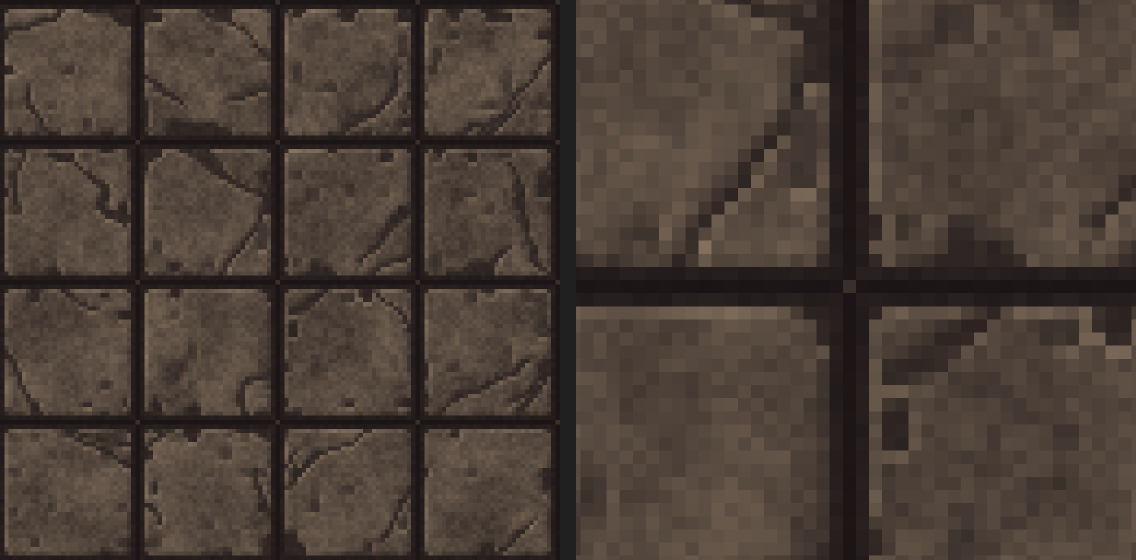
Left, the full canvas; right, a detail of the centre.
This texture is drawn by a Shadertoy shader. Its source:

```glsl
#define TEXELS 128.0
#define TILES 4.0
#define CRACKS 3
#define STONE_HALF 14.5
#define CRACK_WIDTH 0.72
#define CHIP_DEPTH 3.2
#define GRAIN 0.17
#define MOTTLE 0.30
#define HIGHLIGHT 0.27
#define SHADE 0.15
#define DARK_COLOR vec3(0.105, 0.080, 0.085)
#define LIGHT_COLOR vec3(0.490, 0.420, 0.350)

float hash(vec2 p, float seed) {
    vec3 q = fract(p.xyx * vec3(0.1031, 0.1030, 0.0973) + seed * 0.1373);
    q += dot(q, q.yzx + 33.33);
    return fract((q.x + q.y) * q.z);
}

// Value noise that wraps at the canvas edge; cell must divide TEXELS
float noise(vec2 texel, float cell, float seed) {
    vec2 p = texel / cell, i = floor(p), f = fract(p);
    float period = TEXELS / cell;
    vec2 a = mod(i, period), b = mod(i + 1.0, period);
    f = f * f * (3.0 - 2.0 * f);
    return mix(mix(hash(a, seed), hash(vec2(b.x, a.y), seed), f.x),
               mix(hash(vec2(a.x, b.y), seed), hash(b, seed), f.x), f.y);
}

// Position inside a tile, measured from the centre of its stone
vec2 stonePosition(vec2 texel) {
    float size = TEXELS / TILES;
    return mod(texel, size) - 0.5 * size + 0.5;
}

// Wandering fractures that cut across the corners of a stone
float crackDepth(vec2 texel, vec2 q) {
    vec2 tile = floor(texel * TILES / TEXELS);
    float wobble = (noise(texel, 8.0, 3.0) - 0.5) * 5.0
                 + (noise(texel, 4.0, 4.0) - 0.5) * 2.0;
    float depth = 0.0;
    for (int i = 0; i < CRACKS; i++) {
        vec2 key = tile + vec2(17.0, 31.0) * float(i + 1);
        float quadrant = 1.0 + 2.0 * step(0.5, hash(key, 11.0)) + step(0.68, hash(key, 12.0));
        float angle = (quadrant + 0.5) * 1.5708 + (hash(key, 13.0) - 0.5) * 0.8;
        vec2 normal = vec2(cos(angle), sin(angle));
        float across = abs(dot(q, normal) - mix(7.0, 16.0, hash(key, 14.0)) + wobble);
        float side = sign(hash(key, 15.0) - 0.5);
        float along = side * dot(q, vec2(-normal.y, normal.x));
        float reach = mix(-3.0, 16.0, hash(key, 16.0));
        float width = CRACK_WIDTH * smoothstep(reach + 5.0, reach, along);
        float present = step(hash(key, 17.0), 0.72);
        depth = max(depth, present * smoothstep(width + 0.35, width - 0.35, across)
                           * smoothstep(0.0, 0.3, width));
    }
    return depth;
}

// 0 on the stone face, 1 in joints, chips and cracks
float surfaceDepth(vec2 texel) {
    texel = mod(texel, TEXELS);
    vec2 q = stonePosition(texel), a = abs(q);
    float inset = min(STONE_HALF - max(a.x, a.y), (27.5 - a.x - a.y) * 0.7);
    float chip = CHIP_DEPTH * smoothstep(0.66, 0.95, noise(texel, 4.0, 1.0));
    float joint = smoothstep(0.5, -0.5, inset - chip);
    float pit = 0.6 * smoothstep(0.80, 0.94, noise(texel, 4.0, 2.0));
    return max(max(joint, pit), 0.92 * crackDepth(texel, q));
}

vec3 texelColor(vec2 texel) {
    vec2 q = stonePosition(texel), a = abs(q);
    float depth = surfaceDepth(texel);
    float speck = hash(floor(texel), 5.0);

    // Mottled stone face
    float tone = 0.61 + GRAIN * (speck - 0.5)
               + MOTTLE * (noise(texel, 8.0, 6.0) - 0.5)
               + 0.20 * (noise(texel, 2.0, 7.0) - 0.5);

    // Light from the upper left catches the rims of every recess
    float lit = max(surfaceDepth(texel + vec2(-1, 0)), surfaceDepth(texel + vec2(0, 1)));
    float shaded = max(surfaceDepth(texel + vec2(1, 0)), surfaceDepth(texel + vec2(0, -1)));
    tone += HIGHLIGHT * max(lit - depth, 0.0) * (0.35 + 0.9 * noise(texel, 4.0, 8.0));
    tone -= SHADE * max(shaded - depth, 0.0);
    tone = mix(tone, 0.16 + 0.10 * speck, depth);

    // Joint: soft flanks, a black middle and a worn stud at each crossing
    float side = max(a.x, a.y);
    tone = mix(tone, 0.07 + 0.08 * speck, step(STONE_HALF, side));
    tone = mix(tone, 0.02 * speck, step(STONE_HALF + 1.0, side));
    tone = mix(tone, 0.32, step(STONE_HALF + 1.0, min(a.x, a.y)));
    return mix(DARK_COLOR, LIGHT_COLOR, clamp(tone, 0.0, 1.08));
}

void mainImage(out vec4 fragColor, in vec2 fragCoord) {
    // Four samples per pixel smooth the texel edges at any canvas size
    vec3 color = vec3(0.0);
    for (int i = 0; i < 4; i++) {
        vec2 offset = vec2(i % 2, i / 2) * 0.5 - 0.25;
        vec2 texel = floor((fragCoord + offset) / iResolution.xy * TEXELS) + 0.5;
        color += 0.25 * texelColor(texel);
    }
    fragColor = vec4(color, 1.0);
}
```
